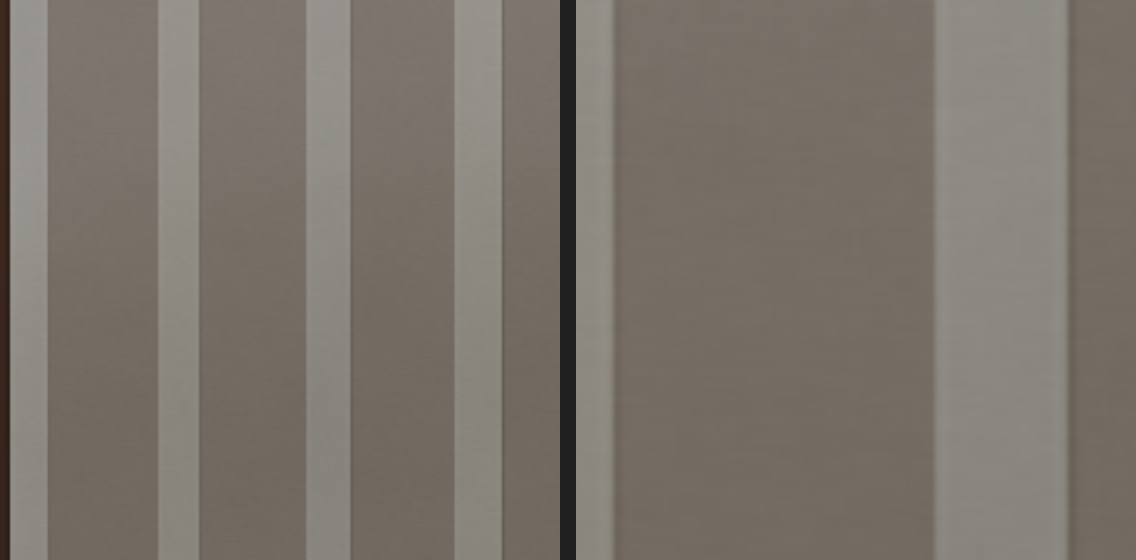
Left, the full canvas; right, a detail of the centre.
Write a three.js fragment shader that draws this pattern.

```glsl
// Vertical satin stripes on taupe cloth, with a dark brown trim at the left.
// Stripes repeat by nearest index and widen slightly to the right; a soft
// light falls off downwards, and value noise adds a faint woven grain.
#define PITCH 0.2674
#define FIRST_CENTER 0.0515
#define FIRST_WIDTH 0.067
#define WIDTH_GROWTH 0.0058
#define TRIM_WIDTH 0.0175
#define EDGE_SOFT 0.0026
#define GRAIN 0.012
#define CLOTH_LOW vec3(0.445, 0.413, 0.375)
#define CLOTH_HIGH vec3(0.492, 0.461, 0.430)
#define SATIN_LOW vec3(0.533, 0.518, 0.488)
#define SATIN_HIGH vec3(0.588, 0.574, 0.550)
#define TRIM_COLOR vec3(0.205, 0.135, 0.105)

varying vec2 vUv;

float hash(vec2 p) {
  vec3 q = fract(vec3(p.xyx) * 0.1031);
  q += dot(q, q.yzx + 33.33);
  return fract((q.x + q.y) * q.z);
}

float noise(vec2 p) {
  vec2 cell = floor(p);
  vec2 f = fract(p);
  f = f * f * (3.0 - 2.0 * f);
  float low = mix(hash(cell), hash(cell + vec2(1.0, 0.0)), f.x);
  float high = mix(hash(cell + vec2(0.0, 1.0)), hash(cell + 1.0), f.x);
  return mix(low, high, f.y);
}

// Short horizontal threads, finer vertical ones, and broad mottling
float weave(vec2 p) {
  float threads = noise(p * vec2(70.0, 240.0)) - 0.5;
  float ribs = noise(p * vec2(230.0, 50.0) + 17.0) - 0.5;
  float mottling = noise(p * vec2(9.0, 14.0) + 41.0) - 0.5;
  return 0.8 * threads + 0.4 * ribs + 0.6 * mottling;
}

float band(float x, float radius) {
  return exp(-x * x / (radius * radius));
}

void main() {
  vec2 p = vUv;

  // Nearest stripe and signed distance to its edge
  float index = max(0.0, floor((p.x - FIRST_CENTER) / PITCH + 0.5));
  float offset = p.x - FIRST_CENTER - index * PITCH;
  float halfWidth = 0.5 * (FIRST_WIDTH + WIDTH_GROWTH * index);
  float edge = abs(offset) - halfWidth;
  float stripe = 1.0 - smoothstep(-EDGE_SOFT, EDGE_SOFT, edge);

  // Light from above, strongest at the upper left
  float light = smoothstep(0.2, 1.0, p.y + 0.12 * (0.5 - p.x));
  float satinLight = clamp(light + 0.45 * band(p.x, 0.12), 0.0, 1.15);
  vec3 cloth = mix(CLOTH_LOW, CLOTH_HIGH, light);
  vec3 satin = mix(SATIN_LOW, SATIN_HIGH, satinLight);

  // Alternate stripes vary a little between cool and warm
  float tint = mod(index, 2.0) - 0.5;
  satin += tint * vec3(0.006, 0.0, -0.006);

  // Pale selvedge inside each stripe, thin shadow beside its right edge
  satin += 0.012 * band(edge + 0.006, 0.003);
  float shadow = band(edge - 0.003, 0.003) * step(0.0, offset);
  cloth -= (0.012 + 0.012 * index) * shadow;

  vec3 color = mix(cloth, satin, stripe) + GRAIN * weave(p);

  // Rounded trim, redder towards the top, dark where it meets the cloth
  float across = p.x / TRIM_WIDTH;
  vec3 trim = TRIM_COLOR + vec3(0.035, 0.012, 0.008) * (p.y - 0.5);
  trim *= 1.12 - 0.3 * smoothstep(0.3, 1.0, across);
  float cover = 1.0 - smoothstep(-EDGE_SOFT, EDGE_SOFT, p.x - TRIM_WIDTH);
  color = mix(color, trim, cover);

  gl_FragColor = vec4(color, 1.0);
}
```
